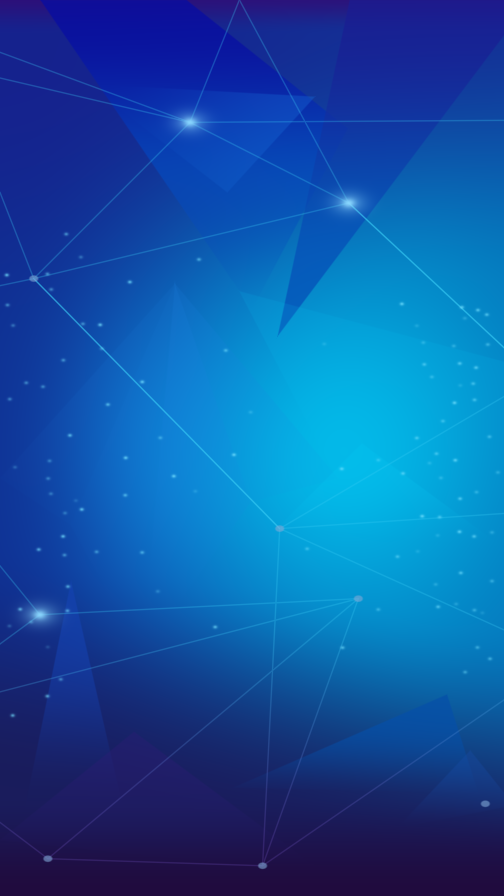
Reproduce this background procedurally as a WebGL 2 fragment shader.

```glsl
#version 300 es
precision highp float;
// Blue faceted backdrop with a cyan glow, a web of thin links and drifting sparks.
uniform vec2 u_resolution;
out vec4 outColor;

// All positions are in canvas widths, origin at the lower left.
const vec2 HUBS[9] = vec2[9](
  vec2(.377, 1.535), vec2(.692, 1.375), vec2(.067, 1.225),
  vec2(.555, .729), vec2(.711, .590), vec2(.079, .558),
  vec2(.095, .074), vec2(.521, .060), vec2(.963, .183));
const ivec2 LINKS[9] = ivec2[9](
  ivec2(0, 2), ivec2(0, 1), ivec2(1, 2), ivec2(2, 3), ivec2(3, 7),
  ivec2(4, 5), ivec2(4, 6), ivec2(4, 7), ivec2(6, 7));
// Links leaving the canvas: end point and hub index.
const vec3 EXITS[16] = vec3[16](
  vec3(.475, 1.778, 0), vec3(0, 1.674, 0), vec3(0, 1.623, 0), vec3(1, 1.539, 0),
  vec3(1, 1.088, 1), vec3(.475, 1.778, 1), vec3(0, 1.396, 2), vec3(0, 1.211, 2),
  vec3(1, .991, 3), vec3(1, .759, 3), vec3(1, .528, 3), vec3(0, .405, 4),
  vec3(0, .655, 5), vec3(0, .5, 5), vec3(0, .146, 6), vec3(1, .389, 7));
const vec2 FAN[5] = vec2[5](
  vec2(0, .829), vec2(.14, .736), vec2(.282, .481), vec2(.498, .782), vec2(.671, .829));

float hash(vec2 p) {
  return fract(sin(dot(p, vec2(127.1, 311.7))) * 43758.5);
}

float cross2(vec2 a, vec2 b) { return a.x * b.y - a.y * b.x; }

float edge(vec2 p, vec2 a, vec2 b) { return cross2(normalize(b - a), p - a); }

// Antialiased triangle coverage, for either winding.
float facet(vec2 p, float px, vec2 a, vec2 b, vec2 c) {
  float s = sign(cross2(b - a, c - a));
  float d = min(s * edge(p, a, b), min(s * edge(p, b, c), s * edge(p, c, a)));
  return smoothstep(-px, px, d);
}

float link(vec2 p, float px, vec2 a, vec2 b) {
  vec2 ab = b - a;
  float t = clamp(dot(p - a, ab) / dot(ab, ab), 0., 1.);
  return 1. - smoothstep(0., .0008 + px, length(p - a - ab * t));
}

float glow(vec2 p, vec2 center, vec2 radius) {
  vec2 d = (p - center) / radius;
  return exp(-dot(d, d));
}

vec3 backdrop(vec2 p) {
  vec3 c = mix(vec3(.06, .18, .57), vec3(.02, .44, .72), smoothstep(.05, .9, p.x));
  c = mix(c, vec3(.09, .12, .55), .8 * smoothstep(1.15, 1.70, p.y + .12 * (.5 - p.x)));
  c = mix(c, vec3(.07, .42, .82), .75 * glow(p, vec2(.34, .88), vec2(.22, .32)));
  c = mix(c, vec3(.01, .74, .92), .95 * glow(p, vec2(.68, .88), vec2(.35, .38)));
  c = mix(c, vec3(.10, .11, .36), 1. - smoothstep(.14, .62, p.y + .16 * (p.x - .5)));
  c = mix(c, vec3(.13, .03, .22), .85 * (1. - smoothstep(0., .20, p.y)));
  return mix(c, vec3(.20, .04, .45), .8 * smoothstep(1.71, 1.79, p.y));
}

vec3 addFacets(vec3 c, vec2 p, float px) {
  // Upper planes
  vec2 corner = vec2(.08, 1.778), shoulder = vec2(.69, 1.523);
  float plane = facet(p, px, corner, vec2(.37, 1.778), shoulder)
              + facet(p, px, corner, shoulder, vec2(.50, 1.164));
  vec3 indigo = mix(vec3(.02, .29, .74), vec3(.03, .05, .63), smoothstep(1.4, 1.74, p.y));
  c = mix(c, indigo, min(plane, 1.) * .8 * smoothstep(1.14, 1.5, p.y));
  float sheen = facet(p, px, vec2(.174, 1.611), vec2(.625, 1.586), vec2(.451, 1.396));
  c = mix(c, vec3(.08, .40, .83), sheen * .4 * smoothstep(.2, .62, p.x));
  float blade = facet(p, px, vec2(.694, 1.778), vec2(1.053, 1.778), vec2(.551, 1.111));
  vec3 bladeColor = mix(vec3(.02, .31, .72), vec3(.10, .11, .57), smoothstep(1.25, 1.76, p.y));
  c = mix(c, bladeColor, blade * .75);
  // Fan of pale folds, alternately faint and clear
  vec2 apex = vec2(.347, 1.215);
  float fade = 1. - smoothstep(.15, .68, distance(p, apex));
  for (int i = 0; i < 4; i++) {
    float fold = facet(p, px, apex, FAN[i], FAN[i + 1]);
    c = mix(c, vec3(.11, .50, .88), fold * fade * (i == 2 ? .30 : .10 + .06 * float(i % 2)));
  }
  // Cyan planes on the right
  float upper = facet(p, px, vec2(.475, 1.2), vec2(1.2, 1.007), vec2(1.2, -.2));
  float lower = facet(p, px, vec2(.718, .898), vec2(1, .69), vec2(.555, .735));
  c = mix(c, vec3(.02, .74, .93), .14 * upper * smoothstep(.75, 1.1, p.y));
  c = mix(c, vec3(.02, .78, .95), .25 * lower * smoothstep(.69, .86, p.y));
  // Lower peaks
  float spike = facet(p, px, vec2(.141, .625), vec2(.046, .157), vec2(.243, .18));
  c = mix(c, vec3(.08, .26, .70), spike * .6 * smoothstep(.16, .54, p.y));
  float ridge = facet(p, px, vec2(.887, .4), vec2(.463, .215), vec2(.949, .204));
  c = mix(c, vec3(.02, .31, .66), ridge * .75 * smoothstep(.19, .36, p.y));
  float peak = facet(p, px, vec2(.933, .289), vec2(.787, .134), vec2(1.02, .18));
  c = mix(c, vec3(.09, .30, .66), peak * .35 * smoothstep(.13, .27, p.y));
  float hill = facet(p, px, vec2(.266, .326), vec2(0, .111), vec2(.648, .042));
  return mix(c, vec3(.17, .11, .46), hill * .4 * smoothstep(.05, .28, p.y));
}

// One spark at most per grid cell, denser towards both sides.
float sparks(vec2 p, float cells) {
  vec2 id = floor(p * cells);
  vec2 middle = (id + .5) / cells;
  vec2 jitter = .25 + .5 * vec2(hash(id + 3.1), hash(id + 8.7));
  float band = smoothstep(.25, .6, middle.y) * (1. - smoothstep(1.1, 1.4, middle.y));
  float sides = .04 + .24 * smoothstep(.15, .42, abs(middle.x - .5));
  float lit = step(hash(id), band * sides - .005) * (.2 + .8 * hash(id + 5.3));
  return lit * glow(p, (id + jitter) / cells, vec2(.0042, .0033));
}

void main() {
  vec2 p = gl_FragCoord.xy / u_resolution.x;
  float px = 1. / u_resolution.x;
  vec3 color = addFacets(backdrop(p), p, px);
  // Web of links, dimmer and more violet near the bottom
  float web = 0.;
  for (int i = 0; i < 9; i++)
    web = max(web, link(p, px, HUBS[LINKS[i].x], HUBS[LINKS[i].y]) * (i == 3 ? .65 : .28));
  for (int i = 0; i < 16; i++)
    web = max(web, link(p, px, EXITS[i].xy, HUBS[int(EXITS[i].z)]) * (i == 4 ? .65 : .28));
  vec3 webColor = mix(vec3(.42, .30, .72), vec3(.22, .80, .96), smoothstep(.05, .6, p.y));
  color = mix(color, webColor, web);
  // Sparks and hubs
  color = mix(color, vec3(.45, .88, 1.), .7 * max(sparks(p, 17.), sparks(p, 27.)));
  for (int i = 0; i < 9; i++) {
    bool bright = i < 2 || i == 5;
    float dotMask = 1. - smoothstep(.7, 1.25, length((p - HUBS[i]) / vec2(.009, .0065)));
    float halo = .45 * glow(p, HUBS[i], vec2(.034, .022)) + .5 * glow(p, HUBS[i], vec2(.013, .009));
    color = mix(color, vec3(.50, .66, .84), bright ? 0. : .6 * dotMask);
    color = mix(color, vec3(.55, .85, 1.), bright ? halo : 0.);
  }
  outColor = vec4(color, 1.);
}
```
